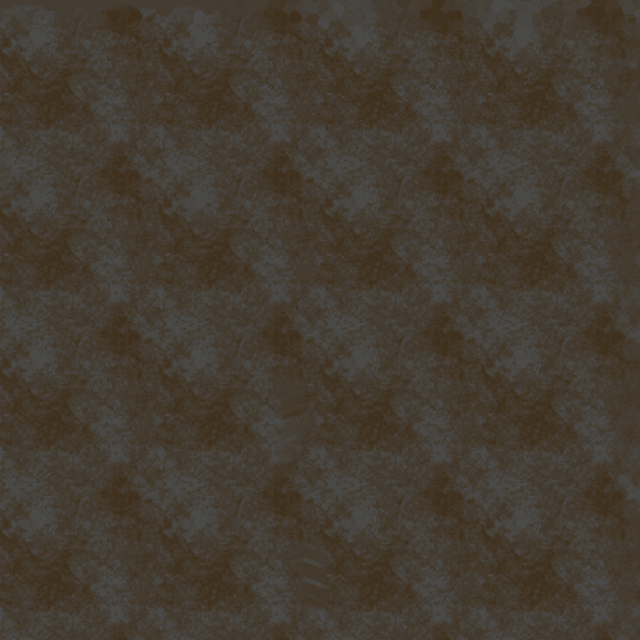
Give the GLSL for this texture, as a WebGL 2 fragment shader.

```glsl
#version 300 es
precision highp float;

uniform vec2 u_resolution;
out vec4 outColor;

const vec2 REPEATS = vec2(3.97, 3.99);
const vec3 DARK_RUST = vec3(0.246, 0.190, 0.112);
const vec3 BROWN = vec3(0.268, 0.234, 0.190);
const vec3 COOL_GREY = vec3(0.290, 0.290, 0.284);

// Stains inside one tile: centre x, centre y (downwards), signed strength
const int STAIN_COUNT = 13;
const vec3 STAINS[STAIN_COUNT] = vec3[](
    vec3(0.24, 0.28, 1.00), vec3(0.66, 0.73, 0.65), vec3(0.93, 0.64, 0.25),
    vec3(0.93, 0.00, 0.60), vec3(0.12, 0.99, 0.45), vec3(0.50, 0.68, 0.30),
    vec3(0.60, 0.36, 0.25), vec3(0.35, 0.63, -1.0), vec3(0.77, 0.08, -1.0),
    vec3(0.08, 0.43, -0.5), vec3(0.02, 0.32, -0.5), vec3(0.85, 0.17, -0.5),
    vec3(0.36, 0.45, -0.5));

float hash(vec2 p) {
    vec3 q = fract(vec3(p.xyx) * 0.1031);
    q += dot(q, q.yzx + 33.33);
    return fract((q.x + q.y) * q.z);
}

// Value noise that wraps after `period` cells
float wrapNoise(vec2 p, float period) {
    vec2 cell = floor(p);
    vec2 f = fract(p);
    f = f * f * (3.0 - 2.0 * f);
    vec2 a = mod(cell, period);
    vec2 b = mod(cell + 1.0, period);
    return mix(mix(hash(a), hash(vec2(b.x, a.y)), f.x),
               mix(hash(vec2(a.x, b.y)), hash(b), f.x), f.y);
}

float wrapFbm(vec2 tile, float period, float gain) {
    float sum = 0.0, weight = 1.0, total = 0.0;
    for (int i = 0; i < 4; i++) {
        sum += weight * wrapNoise(tile * period + 0.37 * float(i), period);
        total += weight;
        weight *= gain;
        period *= 2.0;
    }
    return sum / total;
}

float stainField(vec2 tile) {
    float sum = 0.0;
    for (int i = 0; i < STAIN_COUNT; i++) {
        vec2 d = tile - STAINS[i].xy;
        d -= round(d);
        sum += STAINS[i].z * exp(-65.0 * dot(d, d));
    }
    return sum;
}

// Thin scratches along the middle contour of the noise
float scratches(vec2 tile, float period) {
    float ridge = abs(wrapNoise(tile * period, period) - 0.5);
    return 1.0 - smoothstep(0.0, 0.10, ridge);
}

// Sharp speckle at two sizes
float grain(vec2 tile) {
    return wrapNoise(tile * 46.0, 46.0) + wrapNoise(tile * 87.0 + 0.5, 87.0) - 1.0;
}

// Mottled tone of the repeating tile, 0 rust to 1 grey
float mottle(vec2 tile) {
    vec2 warp = vec2(wrapFbm(tile, 11.0, 0.85), wrapFbm(tile + 0.43, 11.0, 0.85)) - 0.5;
    float tone = 0.46 + 0.38 * stainField(tile + 0.30 * warp);
    tone += 0.80 * (wrapFbm(tile + 0.05 * warp, 7.0, 0.85) - 0.5);
    tone += 0.50 * (wrapFbm(tile + 0.21, 19.0, 0.9) - 0.5);
    tone += 0.32 * grain(tile + 0.03 * warp);
    tone -= 0.12 * scratches(tile + 0.10 * warp, 22.0);
    tone += 0.09 * scratches(tile.yx - 0.10 * warp, 27.0);
    return clamp(tone, 0.0, 1.0);
}

vec3 palette(float tone) {
    vec3 low = mix(DARK_RUST, BROWN, smoothstep(0.0, 0.52, tone));
    return mix(low, COOL_GREY, smoothstep(0.42, 0.92, tone));
}

// Nearest scattered point in xy, gap to the second nearest in z
vec3 shardCell(vec2 p) {
    vec2 nearest = p;
    float first = 9.0, second = 9.0;
    for (int y = -1; y <= 1; y++)
    for (int x = -1; x <= 1; x++) {
        vec2 cell = floor(p) + vec2(x, y);
        vec2 point = cell + vec2(hash(cell + 7.0), hash(cell + 61.0));
        float d = distance(p, point);
        if (d < first) { second = first; first = d; nearest = point; }
        else second = min(second, d);
    }
    return vec3(nearest, second - first);
}

float softBox(vec2 p, vec2 centre, vec2 halfSize) {
    vec2 d = abs(p - centre) - halfSize;
    return 1.0 - smoothstep(-0.012, 0.012, max(d.x, d.y));
}

void main() {
    // Canvas coordinates with y pointing down
    vec2 uv = gl_FragCoord.xy / u_resolution;
    uv.y = 1.0 - uv.y;
    float tone = mottle(uv * REPEATS);
    float ragged = 0.05 * (wrapFbm(uv, 30.0, 0.6) - 0.5);

    // Angular shards along the top and right edges
    vec3 shard = shardCell(uv * 58.0);
    float shardTone = mottle(shard.xy / 58.0 * REPEATS);
    float shardMask = 1.0 - smoothstep(0.02, 0.06, uv.y + ragged);
    float rightWear = smoothstep(0.93, 1.0, uv.x + ragged) * 0.6;
    shardMask = max(shardMask, rightWear) * smoothstep(0.0, 0.1, shard.z);
    tone = mix(tone, shardTone, 0.8 * shardMask);

    // Sideways smears in a few worn patches
    float row = floor(uv.y * 130.0 + 0.8 * sin(uv.x * 70.0));
    vec2 smearAt = vec2(0.45 + 0.02 * hash(vec2(row, 3.0)), row / 130.0);
    smearAt.x += floor((uv.x - 0.45) * 22.0 + 0.5) / 22.0;
    float smear = softBox(uv + ragged, vec2(0.45, 0.665), vec2(0.018, 0.08));
    smear = max(smear, softBox(uv + ragged, vec2(0.49, 0.90), vec2(0.022, 0.05)));
    smear = max(smear, softBox(uv + ragged, vec2(0.0, 0.28), vec2(0.012, 0.04)));
    smear = max(smear, 0.6 * softBox(uv + ragged, vec2(0.31, 0.31), vec2(0.012, 0.04)));
    tone = mix(tone, mottle(smearAt * REPEATS), 0.75 * smear);

    // Flat brown strip at the top left
    float strip = 1.0 - smoothstep(0.008, 0.02, uv.y + 0.4 * ragged);
    strip *= 1.0 - smoothstep(0.25, 0.6, uv.x);
    outColor = vec4(palette(mix(tone, 0.5, strip)), 1.0);
}
```
